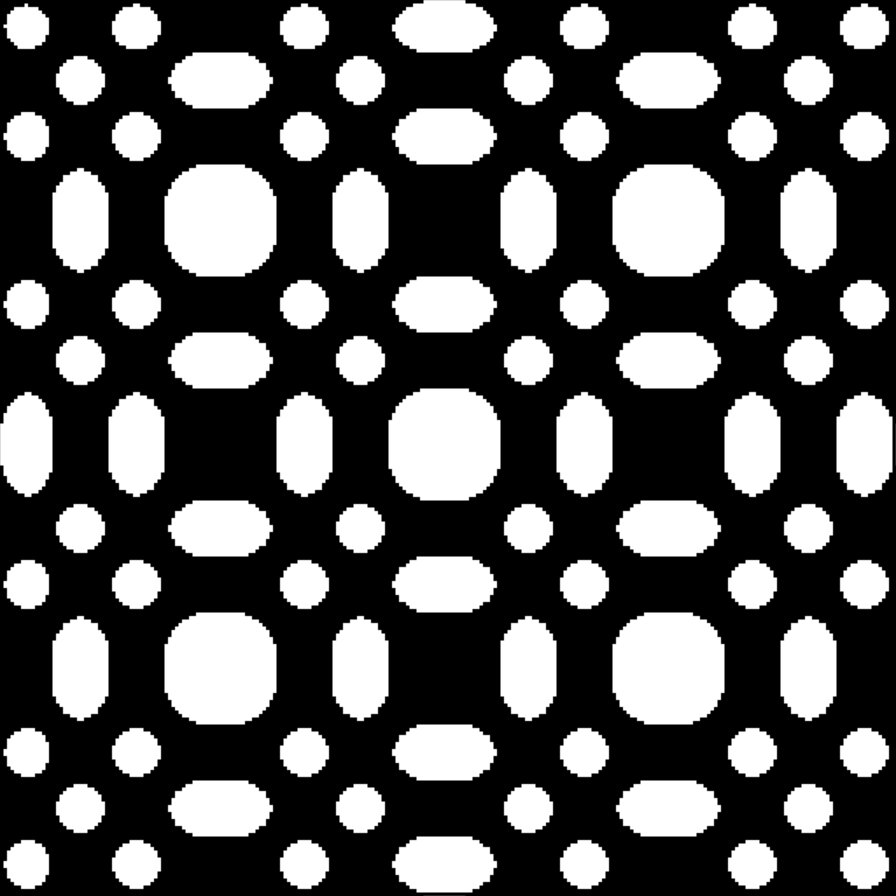
Give the GLSL for this pattern, as a three.js fragment shader.

```glsl
// Black ground with white dots, ovals and rounded squares on an uneven checkerboard.
// Each axis is cut into narrow and double-width bands with a domed height; where the
// summed heights pass a threshold on a checker cell, a coarse grid square turns white.

varying vec2 vUv;

const float GRID = 256.0;       // coarse squares across the canvas
const float UNITS = 16.0;       // narrow band widths across the canvas
const float GROUP = 4.0;        // units per group: one wide band, two narrow
const float SHIFT = 1.0;        // offset of the bands, in grid squares
const float FIRST_START = 1.5;  // start of the trimmed first band, in grid squares
const float WIDE_HEIGHT = 1.48; // dome height of a wide band; a narrow one is 1
const float THRESHOLD = 1.25;   // summed height at which white begins
const float SOFTNESS = 1.4;     // edge blur, in screen pixels
const vec3 INK = vec3(0.0);
const vec3 PAPER = vec3(1.0);

// Dome height (x) and band number (y) along one axis.
vec2 band(float square) {
  float unitSize = GRID / UNITS;
  float pos = (square + 0.5 + SHIFT) / unitSize;
  float unit = floor(pos);
  if (unit >= UNITS) return vec2(-GRID, 0.0); // closing dark line

  float center = unit + 0.5;
  float halfWidth = 0.5;
  float height = 1.0;
  bool inner = unit > 0.0 && unit < UNITS - 1.0;
  if (inner && mod(unit + 1.0, GROUP) < 2.0) {
    center = floor((unit + 1.0) / GROUP) * GROUP;
    halfWidth = 1.0;
    height = WIDE_HEIGHT;
  } else if (unit < 1.0) {
    float start = FIRST_START / unitSize;
    center = 0.5 * (start + 1.0);
    halfWidth = 0.5 * (1.0 - start);
  }
  float u = (pos - center) / halfWidth;
  return vec2(height * (1.0 - u * u), unit - floor(unit / GROUP));
}

// 1 for a white grid square, 0 for a black one; wraps at the canvas edges.
float squareValue(vec2 square) {
  square = mod(square, GRID);
  vec2 column = band(square.x);
  vec2 row = band(square.y);
  float onChecker = 1.0 - mod(column.y + row.y, 2.0);
  return onChecker * step(THRESHOLD, column.x + row.x);
}

void main() {
  vec2 p = vec2(vUv.x, 1.0 - vUv.y) * GRID; // rows run downward

  // Blend the four squares around the nearest grid corner.
  vec2 corner = floor(p + 0.5);
  vec2 blur = max(fwidth(p) * SOFTNESS, vec2(0.0001));
  vec2 blend = clamp((p - corner) / blur + 0.5, 0.0, 1.0);
  float upper = mix(squareValue(corner - 1.0), squareValue(corner - vec2(0.0, 1.0)), blend.x);
  float lower = mix(squareValue(corner - vec2(1.0, 0.0)), squareValue(corner), blend.x);

  gl_FragColor = vec4(mix(INK, PAPER, mix(upper, lower, blend.y)), 1.0);
}
```
